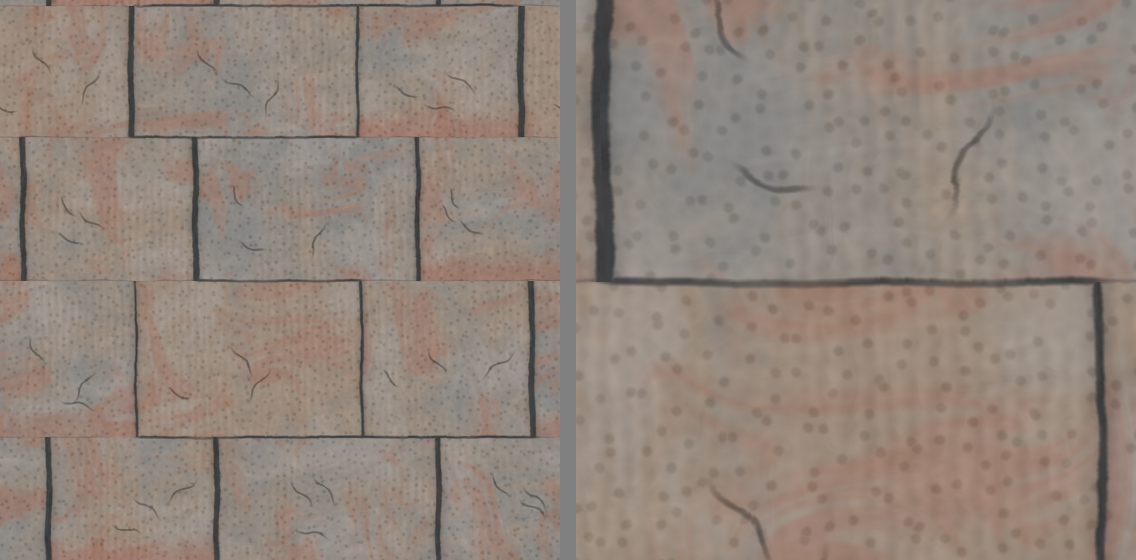
Left, the full canvas; right, a detail of the centre.
Give the GLSL for this texture, as a WebGL 1 fragment shader.

```glsl
precision highp float;
// Weathered stone paving: four courses of staggered slabs with dark, uneven joints.
// Each slab has its own tint, mottled by layered sines, pitted by cellular noise
// and marked with combed streaks, rosy stains and a few short cracks.
uniform vec2 u_resolution;

vec2 hash2(vec2 p) {
  return fract(sin(vec2(dot(p, vec2(127.1, 311.7)), dot(p, vec2(269.5, 183.3)))) * 4375.85);
}

// Layered, warped sines, roughly -1 to 1
float mottle(vec2 p) {
  float sum = 0.0, amp = 0.6;
  for (int i = 0; i < 5; i++) {
    p = mat2(0.8, 0.6, -0.6, 0.8) * p * 1.75 + 3.1;
    p += 0.8 * sin(p.yx * 1.1);
    sum += amp * sin(p.x) * cos(p.y);
    amp *= 0.68;
  }
  return sum;
}

// Cellular noise: distance to the nearest scattered point
float cellular(vec2 p) {
  vec2 cell = floor(p), f = fract(p);
  float nearest = 1.0;
  for (int y = -1; y <= 1; y++)
    for (int x = -1; x <= 1; x++) {
      vec2 g = vec2(float(x), float(y));
      nearest = min(nearest, length(g + hash2(cell + g) - f));
    }
  return nearest;
}

float pick(vec3 v, float i) {
  return i < 0.5 ? v.x : (i < 1.5 ? v.y : v.z);
}

// Thin bed joint at a height, stronger between two x positions
float bedJoint(vec2 p, float height, float from, float to, float blur) {
  float rough = mottle(vec2(p.x * 16.0, height * 40.0));
  float inside = smoothstep(from - 0.01, from + 0.01, p.x)
               * (1.0 - smoothstep(to - 0.01, to + 0.01, p.x));
  float d = abs(p.y - height - 0.0016 * rough) - mix(0.0008, 0.0022, inside);
  float strength = clamp(mix(0.3, 0.8, inside) + 0.3 * rough, 0.08, 0.95);
  return strength * (1.0 - smoothstep(-blur, blur, d));
}

void main() {
  vec2 p = gl_FragCoord.xy / u_resolution;
  float blur = max(0.0016, 1.0 / u_resolution.y);
  vec2 q = p;
  q.y -= step(0.99, p.y);

  // Course layout: joint positions, half widths, tan tint, rosy foot
  float base = -0.01, row = 0.0;
  vec3 joints = vec3(0.087, 0.387, 0.783), halfWidths = vec3(0.005, 0.005, 0.0045);
  vec3 tans = vec3(0.45, 0.6, 0.45), feet = vec3(0.0, 1.0, 0.0);
  if (q.y > 0.755) {
    base = 0.755; row = 3.0;
    joints = vec3(0.234, 0.638, 0.930); halfWidths = vec3(0.005, 0.0025, 0.0055);
    tans = vec3(0.95, 0.5, 0.65); feet = vec3(0.1, 0.0, 1.0);
  } else if (q.y > 0.499) {
    base = 0.499; row = 2.0;
    joints = vec3(0.041, 0.349, 0.746); halfWidths = vec3(0.005, 0.005, 0.004);
    tans = vec3(0.6, 0.6, 0.2); feet = vec3(1.0, 0.0, 0.0);
  } else if (q.y > 0.219) {
    base = 0.219; row = 1.0;
    joints = vec3(0.243, 0.646, 0.950); halfWidths = vec3(0.002, 0.0025, 0.005);
    tans = vec3(0.4, 1.0, 0.6); feet = vec3(0.8, 0.0, 0.0);
  }

  // Slab index and local position; the last slab continues the first
  float x = p.x + 0.0014 * sin(q.y * 38.0 + row * 2.0) + 0.0011 * mottle(vec2(row, q.y * 35.0));
  float index = dot(step(joints, vec3(x)), vec3(1.0));
  float left = index < 0.5 ? joints.z - 1.0 : pick(joints, index - 1.0);
  float slab = mod(index, 3.0);
  vec2 local = vec2(x - left, q.y - base);
  vec2 seed = hash2(vec2(slab + 1.0, row + 5.0));
  vec2 s = local + seed * 7.0;

  // Stone colour: grey to tan, pale bloom, rosy stains
  float broad = mottle(s * 7.0), fine = mottle(s * 31.0 + 4.0);
  float tint = pick(tans, slab);
  vec3 stone = mix(vec3(0.54, 0.535, 0.525), vec3(0.61, 0.545, 0.485),
                   clamp(tint + 0.5 * broad + 0.15 * fine, 0.0, 1.0));
  float bloom = smoothstep(-0.3, 0.8, mottle(s * 9.0 + 11.0));
  stone = mix(stone, vec3(0.635, 0.605, 0.585), 0.6 * bloom);
  float foot = pick(feet, slab) * (1.0 - smoothstep(0.015, 0.06, local.y + 0.012 * fine));
  float stain = smoothstep(0.15, 0.9, mottle(s * 11.0 + 23.0) + 0.25 * tint);
  stone = mix(stone, vec3(0.62, 0.46, 0.40), clamp(0.65 * foot + 0.55 * stain, 0.0, 0.8));

  // Grain, pits and vertical combing
  stone += 0.018 * fine + 0.035 * (cellular(p * 95.0) - 0.45);
  stone -= 0.06 * (1.0 - smoothstep(0.08, 0.25, cellular(s * 55.0)));
  stone += 0.014 * sin(p.x * 480.0 + 1.5 * fine) * smoothstep(-0.4, 0.6, broad);

  // Short wandering cracks
  for (int i = 0; i < 3; i++) {
    vec2 h = hash2(seed * 9.0 + float(i) * 3.7);
    vec2 c = local - vec2(0.04 + 0.21 * h.x, 0.05 + 0.11 * h.y);
    float angle = -0.2 - 0.9 * h.y + step(0.75, h.x) * 1.5;
    c = mat2(cos(angle), -sin(angle), sin(angle), cos(angle)) * c;
    float line = abs(c.y + 0.004 * sin(c.x * 110.0 + h.x * 6.0) + 0.0015 * fine);
    float fade = 1.0 - smoothstep(0.012, 0.022 + 0.025 * h.x, abs(c.x));
    stone *= 1.0 - 0.3 * fade * (1.0 - smoothstep(0.0004, 0.0015 + blur, line));
  }

  // Joints with a soft shaded rim
  vec3 gaps = abs(x - joints) - halfWidths;
  float gap = min(gaps.x, min(gaps.y, gaps.z)) + 0.0008 * mottle(p * 28.0);
  stone *= 1.0 - 0.16 * exp(-max(gap, 0.0) / 0.005);
  float bed = max(max(bedJoint(p, 0.219, 0.245, 0.96, blur), bedJoint(p, 0.499, 0.35, 0.646, blur)),
                  max(bedJoint(p, 0.755, 0.23, 0.64, blur), bedJoint(p, 0.99, 0.24, 0.92, blur)));
  float joint = max(bed, 0.95 * (1.0 - smoothstep(-blur, blur, gap)));
  vec3 mortar = vec3(0.23, 0.235, 0.24) + 0.03 * fine;
  gl_FragColor = vec4(mix(stone, mortar, joint), 1.0);
}
```
